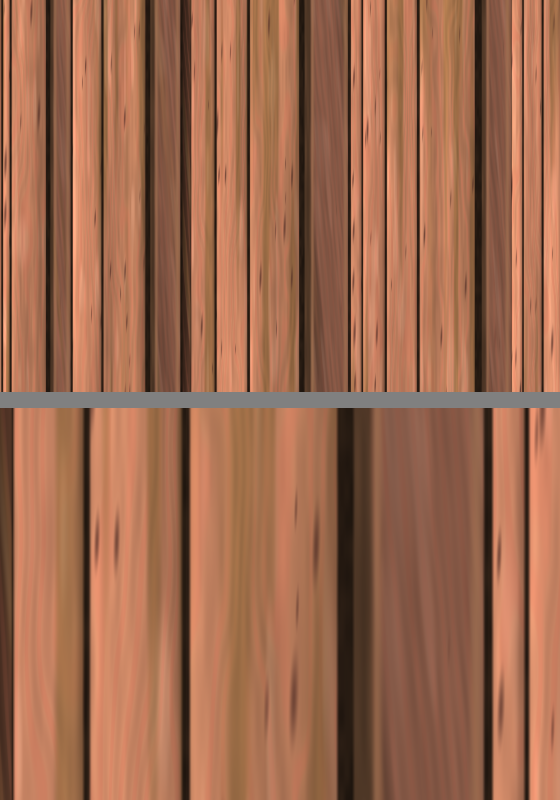
Top: the whole. Bottom: its middle third, enlarged.
Write a WebGL 2 fragment shader that draws this texture.

```glsl
#version 300 es
precision highp float;
// Vertical wooden cladding: raised boards of uneven width beside recessed, shaded ones.
// A loop finds the board under each point; warped rings, tinted streaks and scattered
// flecks form its grain, then side walls, bevels, shadows and dark grooves are laid over it.
uniform vec2 u_resolution;
out vec4 fragColor;

const int BOARDS = 19;
// Left edge of each board, as a share of the canvas width
const float EDGE[BOARDS] = float[](
  .004, .019, .086, .128, .183, .264, .324, .341, .385, .444,
  .539, .624, .647, .689, .747, .854, .913, .934, .969);
// Half width of the groove on that edge
const float GROOVE[BOARDS] = float[](
  .0016, .0018, .0040, .0019, .0019, .0044, .0020, .0005, .0019, .0024,
  .0048, .0026, .0014, .0019, .0024, .0062, .0005, .0014, .0018);
// Depth: 0 raised, 1 recessed, 2 recessed in deep shade
const int DEPTH[BOARDS] = int[](0,0,1,0,0,1,2,0,0,0,1,0,0,0,0,1,0,0,0);

const vec3 SALMON = vec3(.81, .535, .405);
const vec3 BROWN  = vec3(.71, .475, .35);
const vec3 RECESS = vec3(.50, .33, .26);
const vec3 DEEP   = vec3(.29, .185, .135);
const vec3 RED    = vec3(.76, .41, .32);
const vec3 OLIVE  = vec3(.56, .40, .24);
const vec3 TAN    = vec3(.64, .45, .32);
const vec3 WALL   = vec3(.29, .205, .14);
const vec3 FLECK  = vec3(.36, .21, .17);
const vec3 GAP    = vec3(.13, .09, .06);

float hash(vec2 p) {
  vec3 q = fract(p.xyx * .1031);
  q += dot(q, q.yzx + 33.33);
  return fract((q.x + q.y) * q.z);
}

float noise(vec2 p) {
  vec2 i = floor(p), f = fract(p);
  f = f * f * (3. - 2. * f);
  return mix(mix(hash(i), hash(i + vec2(1, 0)), f.x),
             mix(hash(i + vec2(0, 1)), hash(i + vec2(1, 1)), f.x), f.y);
}

// Growth rings, bent into long arches; result is -1 to 1
float rings(vec2 p, float frequency, float bend) {
  float warp = noise(p * vec2(38., 4.)) + .3 * noise(p * vec2(90., 14.));
  return sin(6.2832 * (p.x * frequency + bend * warp));
}

// Tall tapered marks, one at most per cell
float flecks(vec2 p, vec2 cells, float chance) {
  vec2 g = p * cells, id = floor(g);
  vec2 d = fract(g) - .5;
  d.x += (hash(id + 7.3) - .5) * .3 - d.y * .2;
  float size = mix(.5, 1., hash(id + 3.1));
  float mark = 1. - smoothstep(0., 1., length(d / (vec2(.28, .48) * size)));
  return mark * step(1. - chance, hash(id + 19.7));
}

vec3 woodGrain(vec3 base, vec2 p, float recessed) {
  vec2 q = p + vec2(recessed * .08 * p.y, 0.);
  float ring = rings(q, mix(85., 110., recessed), mix(3., 1.2, recessed));
  float streak = noise(q * vec2(105., 1.6));
  float broad = noise(q * vec2(42., 1.6) + 11.) - .5;
  float band = noise(q * vec2(95., 2.4) + 27.) - .5;
  float fibre = noise(q * vec2(330., 20.)) - .5;
  float strength = mix(1., .65, recessed);
  vec3 c = mix(base, RED * mix(1., .68, recessed), .32 * strength * smoothstep(.1, 1., ring));
  c = mix(c, OLIVE * mix(1., .8, recessed), .75 * strength * smoothstep(.55, .9, streak));
  c *= 1. + .035 * ring + .09 * fibre + .26 * broad + .16 * band;
  c += .06 * strength * smoothstep(.6, .95, noise(q * vec2(150., 8.) + 41.));
  float marks = max(flecks(p, vec2(70., 11.), .08), .7 * flecks(p + 5.7, vec2(120., 17.), .05));
  return mix(c, FLECK, .75 * (1. - .6 * recessed) * marks);
}

// Thin soft strip around a given distance
float strip(float d, float centre, float halfWidth) {
  return 1. - smoothstep(0., halfWidth, abs(d - centre));
}

float grooveMask(float d, float halfWidth, float blur) {
  return 1. - smoothstep(halfWidth - blur, halfWidth + blur, d);
}

void main() {
  vec2 p = gl_FragCoord.xy / u_resolution.x;
  float x = p.x < EDGE[0] ? p.x + 1. : p.x;

  // Board under this point
  int board = 0;
  for (int i = 1; i < BOARDS; i++) if (x >= EDGE[i]) board = i;
  int next = (board + 1) % BOARDS;
  float rightEdge = EDGE[next] + (next == 0 ? 1. : 0.);
  float width = rightEdge - EDGE[board];
  float fromLeft = x - EDGE[board], fromRight = rightEdge - x;
  float recessed = DEPTH[board] > 0 ? 1. : 0.;

  // Base tone: wider raised boards are browner, mostly toward their right
  float across = fromLeft / width;
  vec3 base = mix(SALMON, BROWN, smoothstep(.035, .08, width) * mix(.5, 1.3, across));
  if (DEPTH[board] == 1) base = RECESS;
  if (DEPTH[board] == 2) base = DEEP;
  base *= .96 + .07 * hash(vec2(float(board), 2.7));
  vec2 grainPoint = vec2(fromLeft + float(board) * 3.17, p.y + float(board) * 1.73);
  vec3 color = woodGrain(base, grainPoint, recessed);

  // Side walls, bevels and cast shadows
  if (DEPTH[board] == 1) {
    float wall = GROOVE[board] + .13 * width;
    float bevel = strip(fromLeft, wall + .003, .005) + strip(fromRight, .007, .006);
    color = mix(color, TAN, .6 * min(bevel, 1.));
    vec3 side = WALL * (.85 + .3 * noise(p * vec2(260., 14.)));
    color = mix(color, side, .88 * grooveMask(fromLeft, wall, .0025));
  } else if (DEPTH[board] == 2) {
    color *= mix(.7, 1.25, smoothstep(0., width, fromLeft));
  } else {
    color *= 1. + .07 * strip(fromLeft, GROOVE[board] + .003, .004);
    color *= mix(.7, 1., smoothstep(0., .009, fromRight));
    if (DEPTH[next] == 1) color *= mix(.86, 1., smoothstep(0., .03, fromRight));
  }

  // Grooves on both sides
  float blur = max(.0013, .6 / u_resolution.x);
  float groove = max(grooveMask(fromLeft, GROOVE[board], blur),
                     grooveMask(fromRight, GROOVE[next], blur));
  vec3 gapColor = GAP * (.8 + .4 * noise(p * vec2(300., 60.)));
  fragColor = vec4(mix(color, gapColor, .95 * groove), 1.);
}
```
